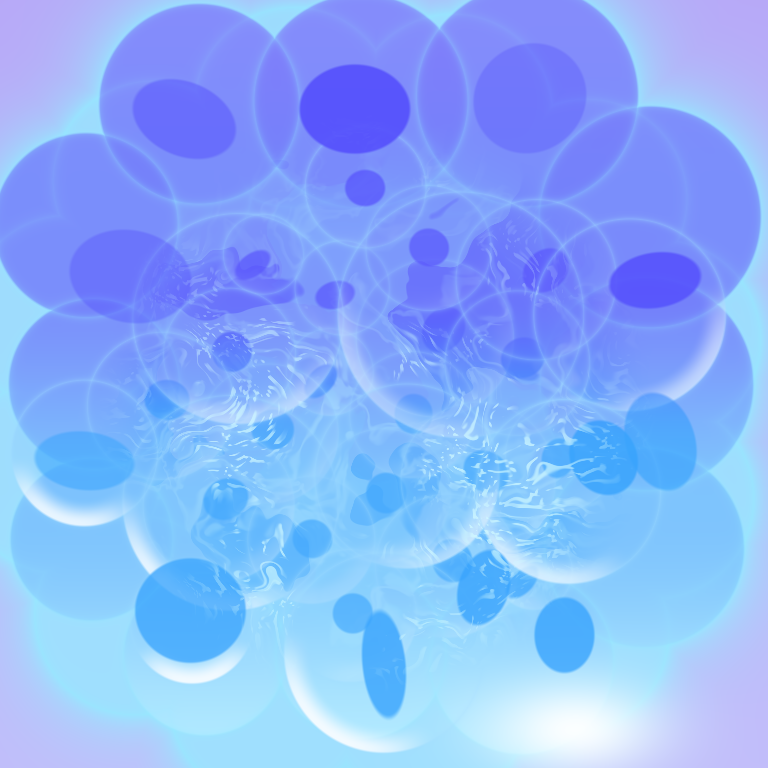
Reproduce this background procedurally as a WebGL 1 fragment shader.

```glsl
precision highp float;
uniform vec2 u_resolution;

float hash(vec2 p) {
  vec3 q = fract(vec3(p.xyx) * 0.1031);
  q += dot(q, q.yzx + 33.33);
  return fract((q.x + q.y) * q.z);
}

float noise(vec2 p) {
  vec2 i = floor(p), f = fract(p);
  f = f * f * (3.0 - 2.0 * f);
  return mix(mix(hash(i), hash(i + vec2(1, 0)), f.x),
             mix(hash(i + vec2(0, 1)), hash(i + vec2(1, 1)), f.x), f.y);
}

float fbm(vec2 p) {
  float sum = 0.0, amp = 0.5;
  for (int i = 0; i < 4; i++) {
    sum += amp * noise(p);
    p = mat2(1.6, 1.2, -1.2, 1.6) * p + 7.3;
    amp *= 0.5;
  }
  return sum / 0.9375;
}

// Vertical tint of the glass, indigo above and pale cyan below
vec3 glassColor(float y) {
  vec3 c = mix(vec3(0.72, 0.93, 1.0), vec3(0.46, 0.74, 0.99), smoothstep(0.0, 0.33, y));
  c = mix(c, vec3(0.44, 0.47, 0.98), smoothstep(0.34, 0.63, y));
  return mix(c, vec3(0.49, 0.46, 0.98), smoothstep(0.75, 1.0, y));
}

vec3 windowColor(float y) {
  return mix(vec3(0.22, 0.64, 0.99), vec3(0.33, 0.31, 0.99), smoothstep(0.42, 0.62, y));
}

// Soft-edged tilted ellipse
float lens(vec2 p, vec2 center, vec2 size, float tilt) {
  p -= center;
  float c = cos(tilt), s = sin(tilt);
  p = vec2(c * p.x + s * p.y, c * p.y - s * p.x) / size;
  return 1.0 - smoothstep(-0.002, 0.002, (length(p) - 1.0) * min(size.x, size.y));
}

// Glass shell with a thin rim and a bright crescent facing the given angle
vec3 shell(vec3 col, vec2 p, vec2 center, float radius, float angle, float shine) {
  vec2 q = p - center;
  float d = length(q) - radius;
  float inside = 1.0 - smoothstep(-0.002, 0.002, d);
  float facing = dot(q / max(length(q), 0.001), vec2(cos(angle), sin(angle)));
  float crescent = inside * smoothstep(0.35, 1.0, facing) * smoothstep(-0.035, -0.004, d);
  col = mix(col, glassColor(p.y), 0.16 * inside);
  col = mix(col, vec3(0.62, 0.86, 1.0), 0.4 * exp(-abs(d) * 350.0));
  return mix(col, vec3(0.95, 0.98, 1.0), shine * crescent);
}

void main() {
  vec2 p = (gl_FragCoord.xy - 0.5 * u_resolution) / min(u_resolution.x, u_resolution.y) + 0.5;
  vec3 glass = glassColor(p.y), pane = windowColor(p.y);
  vec3 cyan = vec3(0.58, 0.92, 1.0);

  // Outer ring of bubbles and its wider halo
  float hull = length(p - vec2(0.47, 0.5)) - 0.35;
  float halo = 1.0, layers = 0.0, rims = 0.0;
  for (int i = 0; i < 12; i++) {
    float a = float(i) * 0.5236;
    float reach = 0.4 - 0.04 * cos(4.0 * a) + 0.015 * cos(a - 0.6);
    float radius = 0.125 + 0.02 * cos(a - 0.8);
    float d = length(p - vec2(0.47, 0.5) - reach * vec2(cos(a), sin(a))) - radius;
    float b = a + 0.22;
    halo = min(halo, length(p - vec2(0.47, 0.47) - 0.4 * vec2(cos(b), sin(b))) - 0.13);
    hull = min(hull, d);
    layers += 1.0 - smoothstep(-0.002, 0.002, d);
    rims += exp(-abs(d) * 260.0);
  }
  vec3 col = mix(vec3(0.76, 0.74, 0.98), vec3(0.72, 0.66, 0.97), p.y);
  col = mix(col, cyan, 0.75 * exp(-max(min(hull, halo), 0.0) * 24.0));
  float body = 1.0 - smoothstep(-0.002, 0.002, hull);
  col = mix(col, glass, body * min(0.65 + 0.13 * layers, 1.0));
  col = mix(col, cyan, min(0.3 * rims + 0.45 * exp(-abs(halo) * 160.0) * (1.0 - 0.7 * body), 0.7));

  // Warped shards, dark leaves and veins in the core
  float core = 1.0 - smoothstep(0.22, 0.37, length((p - vec2(0.49, 0.47)) * vec2(1.0, 0.95)));
  vec2 warp = p * 8.0 + 3.0 * vec2(fbm(p * 6.0), fbm(p * 6.0 + 19.0));
  float grain = fbm(warp * 1.6);
  float vein = smoothstep(0.86, 0.99, 1.0 - abs(2.0 * grain - 1.0));
  col = mix(col, mix(glass, cyan, 0.45), core * 0.65 * smoothstep(0.47, 0.5, fbm(warp + 5.0)));
  col = mix(col, pane, core * 0.6 * smoothstep(0.6, 0.62, noise(warp * 1.3 + 31.0)));
  float light = 0.25 + 0.75 * smoothstep(0.75, 0.4, p.y);
  col = mix(col, vec3(0.7, 0.92, 1.0), core * vein * 0.5 * light);

  // Scattered inner shells and small windows
  for (int i = 0; i < 20; i++) {
    float k = float(i), a = k * 2.4;
    float h = hash(vec2(k, 4.0));
    vec2 center = vec2(0.49, 0.46) + 0.3 * sqrt((k + 0.5) / 20.0) * vec2(cos(a), sin(a));
    col = shell(col, p, center, 0.05 + 0.06 * h, -2.2 + 2.0 * h, 0.35 * light * grain);
    col = mix(col, pane, 0.7 * lens(p, center + 0.03 * (h - 0.5), vec2(0.014 + 0.02 * h, 0.026), a));
  }

  // Large shells
  col = shell(col, p, vec2(0.31, 0.585), 0.137, -1.4, 0.5);
  col = shell(col, p, vec2(0.60, 0.59), 0.16, -2.3, 0.45);
  col = shell(col, p, vec2(0.82, 0.59), 0.125, -0.8, 0.55);
  col = shell(col, p, vec2(0.30, 0.345), 0.14, -2.1, 0.9);
  col = shell(col, p, vec2(0.53, 0.38), 0.12, -0.9, 0.55);
  col = shell(col, p, vec2(0.74, 0.36), 0.12, -2.0, 0.7);
  col = shell(col, p, vec2(0.50, 0.15), 0.13, -2.2, 1.0);
  col = shell(col, p, vec2(0.25, 0.19), 0.08, -1.5, 1.0);
  col = shell(col, p, vec2(0.11, 0.41), 0.095, -1.9, 0.9);
  col = mix(col, vec3(1.0), 0.95 * exp(-dot((p - vec2(0.75, 0.05)) * vec2(9.0, 17.0), (p - vec2(0.75, 0.05)) * vec2(9.0, 17.0))));

  // Clear windows through the front shells
  col = mix(col, pane, 0.9 * lens(p, vec2(0.462, 0.858), vec2(0.072, 0.058), 0.0));
  col = mix(col, pane, 0.35 * lens(p, vec2(0.69, 0.872), vec2(0.075, 0.07), 0.6));
  col = mix(col, pane, 0.5 * lens(p, vec2(0.24, 0.845), vec2(0.07, 0.048), -0.4));
  col = mix(col, pane, 0.4 * lens(p, vec2(0.17, 0.64), vec2(0.08, 0.06), -0.2));
  col = mix(col, pane, 0.85 * lens(p, vec2(0.853, 0.635), vec2(0.06, 0.036), 0.15));
  col = mix(col, pane, 0.85 * lens(p, vec2(0.786, 0.404), vec2(0.043, 0.05), 0.5));
  col = mix(col, pane, 0.65 * lens(p, vec2(0.86, 0.425), vec2(0.045, 0.065), 0.3));
  col = mix(col, pane, 0.55 * lens(p, vec2(0.11, 0.4), vec2(0.065, 0.038), -0.1));
  col = mix(col, pane, 0.75 * lens(p, vec2(0.248, 0.205), vec2(0.072, 0.068), 0.0));
  col = mix(col, pane, 0.8 * lens(p, vec2(0.5, 0.135), vec2(0.028, 0.07), 0.1));
  col = mix(col, pane, 0.8 * lens(p, vec2(0.735, 0.173), vec2(0.039, 0.049), 0.0));
  col = mix(col, pane, 0.8 * lens(p, vec2(0.63, 0.235), vec2(0.033, 0.05), -0.3));

  // Fine sparkle along the veins
  float sparkle = smoothstep(0.6, 0.85, noise(warp * 18.0)) * smoothstep(0.5, 0.65, fbm(p * 9.0 + 2.0));
  col = mix(col, vec3(0.82, 0.98, 1.0), 0.7 * core * light * sparkle);
  gl_FragColor = vec4(col, 1.0);
}
```
